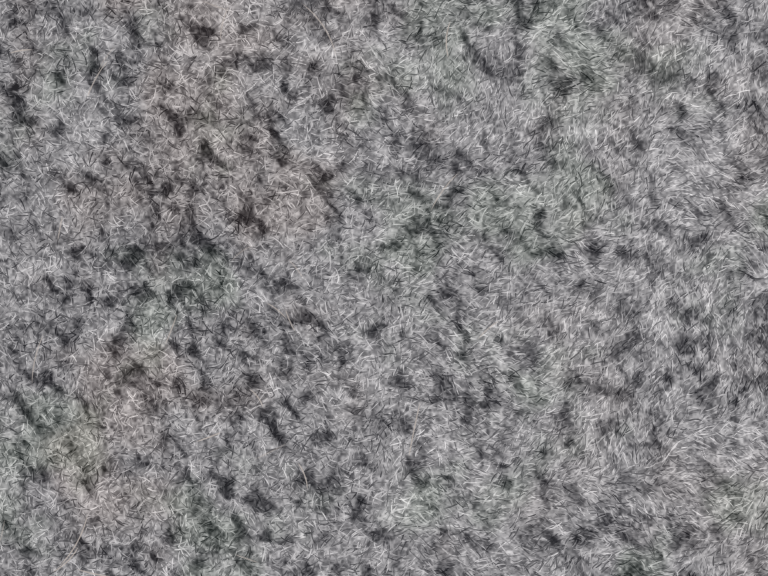
A Shadertoy shader for this texture:

```glsl
const vec3 SHADOW_COLOR = vec3(0.15, 0.15, 0.165);
const vec3 LIGHT_COLOR = vec3(0.85, 0.84, 0.845);
const vec3 STRAW_COLOR = vec3(0.74, 0.70, 0.67);
const vec3 WARM_TINT = vec3(0.016, 0.000, -0.010);
const vec3 GREEN_TINT = vec3(-0.012, 0.005, -0.014);
const float BASE_TONE = 0.53;
const float CLUMP_CONTRAST = 0.32;
const float PIT_DEPTH = 0.15;
const float BLADE_CONTRAST = 0.48;
const float TUFT_CONTRAST = 0.45;
const float GRIT_CONTRAST = 0.14;
const float BLADE_CELL = 0.018;
const float BLADE_WIDTH = 0.0011;
const float BLADE_SOFTNESS = 0.0013;
const int BLADE_LAYERS = 7;
const int STRAW_COUNT = 26;
const vec2 PIT_AXIS = vec2(0.62, -0.785);
const vec2 PIT_FREQUENCY = vec2(31.0, 47.0);
const vec2 FURROW_START = vec2(0.38, 0.73);
const vec2 FURROW_END = vec2(0.60, 0.35);

vec3 hash3(vec2 p) {
    vec3 q = fract(vec3(p.xyx) * vec3(0.1031, 0.1030, 0.0973));
    q += dot(q, q.yxz + 33.33);
    return fract((q.xxy + q.yzz) * q.zyx);
}

float noise(vec2 p) {
    vec2 i = floor(p);
    vec2 f = fract(p);
    f = f * f * (3.0 - 2.0 * f);
    float low = mix(hash3(i).x, hash3(i + vec2(1, 0)).x, f.x);
    float high = mix(hash3(i + vec2(0, 1)).x, hash3(i + vec2(1, 1)).x, f.x);
    return mix(low, high, f.y);
}

float fbm(vec2 p) {
    return 0.57 * noise(p) + 0.29 * noise(p * 2.1 + 17.3) + 0.14 * noise(p * 4.3 + 41.7);
}

float segmentDistance(vec2 p, vec2 a, vec2 b) {
    vec2 ab = b - a;
    return length(p - a - ab * clamp(dot(p - a, ab) / dot(ab, ab), 0.0, 1.0));
}

// Coverage of one tapered, bent strand centred on the origin
float strand(vec2 p, float angle, float halfLength, float halfWidth, float bend) {
    vec2 axis = vec2(cos(angle), sin(angle));
    float t = dot(p, axis) / halfLength;
    float y = dot(p, vec2(-axis.y, axis.x)) + bend * halfLength * (t * t - 0.3);
    float width = halfWidth * (1.0 - 0.5 * min(t * t, 1.0));
    float soft = max(BLADE_SOFTNESS, 0.7 / iResolution.y);
    float across = 1.0 - smoothstep(width - soft, width + soft, abs(y));
    return across * (1.0 - smoothstep(0.65, 1.0, abs(t)));
}

// Overlapping short blades, lighter or darker by tuft; returns a signed tone
float bladeTone(vec2 p) {
    float tone = (noise(p * 170.0) - 0.5) * 0.7;
    for (int layer = 0; layer < BLADE_LAYERS; layer++) {
        vec2 shift = vec2(0.37, 0.61) * float(layer);
        vec2 grid = p / BLADE_CELL + shift;
        vec2 cell = floor(grid);
        for (int j = -1; j <= 1; j++) {
            for (int i = -1; i <= 1; i++) {
                vec2 id = cell + vec2(i, j);
                vec3 place = hash3(id + float(layer) * 131.0 + 7.0);
                vec3 look = hash3(id + float(layer) * 71.0 + 203.0);
                vec2 root = (id - shift + place.xy) * BLADE_CELL;
                float spread = mix(3.0, 1.7, smoothstep(0.3, 1.0, root.x));
                float angle = 0.5 + 2.6 * (noise(root * 9.0) - 0.5) + spread * (place.z - 0.5);
                float size = BLADE_CELL * mix(0.35, 0.88, look.x);
                float mask = strand(p - root, angle, size, BLADE_WIDTH, 0.5 * (look.y - 0.5));
                float tuft = noise(root * 48.0 + 29.0) - 0.5;
                float shade = 0.9 * (look.z - 0.49) + TUFT_CONTRAST * tuft;
                tone = mix(tone, shade, mask * 0.9);
            }
        }
    }
    return tone;
}

// Long stray stalks, mostly on the left
float straws(vec2 p) {
    float cover = 0.0;
    for (int i = 0; i < STRAW_COUNT; i++) {
        vec3 place = hash3(vec2(i, 19.0));
        vec3 look = hash3(vec2(i, 83.0));
        vec2 center = vec2(pow(place.x, 1.5) * 0.85, place.y);
        float size = mix(0.022, 0.062, look.x * look.x);
        float angle = place.z * 3.14159;
        float mask = strand(p - center, angle, size, 0.0013, 0.4 * (look.y - 0.5));
        cover = max(cover, mask * mix(0.35, 0.8, look.z));
    }
    return cover;
}

void mainImage(out vec4 fragColor, in vec2 fragCoord) {
    vec2 p = fragCoord / iResolution.y;

    // Clumps and soft slanted shadow pits
    vec2 warped = p + 0.016 * (vec2(noise(p * 29.0), noise(p * 29.0 + 57.0)) - 0.5);
    vec2 slanted = vec2(dot(warped, PIT_AXIS), dot(warped, vec2(-PIT_AXIS.y, PIT_AXIS.x)));
    float clump = fbm(slanted * PIT_FREQUENCY + 60.0);
    float furrow = 1.0 - smoothstep(0.003, 0.018, segmentDistance(warped, FURROW_START, FURROW_END));
    float pit = smoothstep(0.45, 0.19, clump - 0.12 * furrow);
    pit *= mix(1.15, 0.8, smoothstep(0.4, 1.2, p.x));

    // Combined brightness
    float broad = 0.07 * (fbm(p * 5.0 + 11.0) - 0.5) + 0.035 * (p.x - 0.67);
    float tone = BASE_TONE + broad + CLUMP_CONTRAST * (clump - 0.5) - PIT_DEPTH * pit;
    tone += BLADE_CONTRAST * bladeTone(p) * (1.0 - 0.35 * pit);
    tone += GRIT_CONTRAST * (noise(p * 260.0 + 5.0) - 0.5);
    vec3 color = mix(SHADOW_COLOR, LIGHT_COLOR, clamp((tone - 0.15) / 0.7, 0.0, 1.1));

    // Faint patches of warm and green growth
    float warm = smoothstep(0.45, 0.75, fbm(p * 6.0 + 31.0)) * (1.0 - 0.6 * smoothstep(0.4, 0.9, p.x));
    float green = smoothstep(0.5, 0.78, fbm(p * 8.0 + 83.0));
    color += WARM_TINT * warm + GREEN_TINT * green;

    color = mix(color, STRAW_COLOR, straws(p));
    fragColor = vec4(color, 1.0);
}
```
